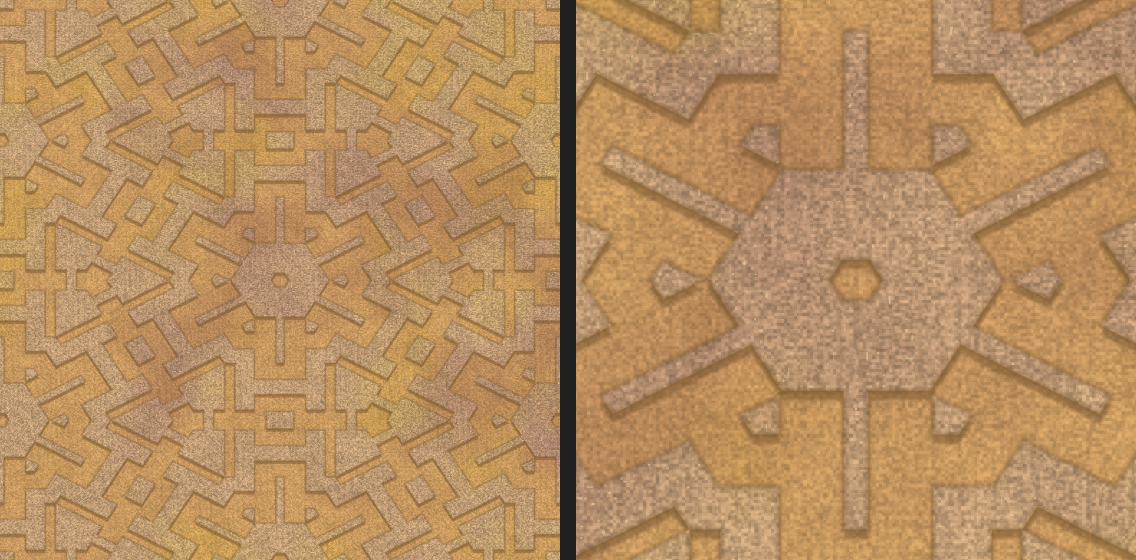
Left: the whole. Right: its middle third, enlarged.
Give the GLSL for this pattern, as a WebGL 2 fragment shader.

```glsl
#version 300 es
precision highp float;
uniform vec2 u_resolution;
out vec4 fragColor;

const float COS30 = 0.8660254;

float hash(vec2 p) {
    return fract(sin(dot(p, vec2(127.1, 311.7))) * 43758.5453);
}

float valueNoise(vec2 p) {
    vec2 i = floor(p), f = fract(p);
    f = f * f * (3.0 - 2.0 * f);
    return mix(mix(hash(i), hash(i + vec2(1, 0)), f.x),
               mix(hash(i + vec2(0, 1)), hash(i + vec2(1, 1)), f.x), f.y);
}

float fbm(vec2 p) {
    float sum = 0.0, amplitude = 0.5;
    for (int i = 0; i < 5; i++) {
        sum += amplitude * valueNoise(p);
        p = p * 2.03 + 17.3;
        amplitude *= 0.5;
    }
    return sum;
}

float box(vec2 p, vec2 low, vec2 high) {
    vec2 d = max(low - p, p - high);
    return max(d.x, d.y);
}

// Nearest centre of a hexagonal lattice with unit spacing
vec2 hexCell(vec2 p) {
    vec2 size = vec2(2.0 * COS30, 1.0);
    vec2 first = mod(p + 0.5 * size, size) - 0.5 * size;
    vec2 second = mod(p, size) - 0.5 * size;
    return dot(first, first) < dot(second, second) ? first : second;
}

// Sixfold mirror: x runs across the nearest spoke, y along it
vec2 foldSector(vec2 p) {
    p = abs(p);
    vec2 axis = vec2(COS30, 0.5);
    float along = dot(p, axis);
    return p.y > along ? p : vec2(abs(p.x * axis.y - p.y * axis.x), along);
}

// Signed distance to the recessed parts, negative inside
float recessField(vec2 p) {
    vec2 s = foldSector(hexCell(p));
    float e = 0.5 - s.y;
    vec2 m = vec2(s.x, e);

    // Star with six broad arms
    float recess = min(s.y - 0.245, box(s, vec2(-1.0), vec2(0.079, 0.354)));
    // Linking block, crossbar, triangle frame and central nub
    recess = min(recess, box(m, vec2(-1.0), vec2(0.079, 0.091)));
    recess = min(recess, box(m, vec2(-1.0), vec2(0.205, 0.036)));
    recess = min(recess, box(m, vec2(0.140, -1.0), vec2(0.171, 0.203)));
    recess = min(recess, box(m, vec2(0.237, -1.0), vec2(1.0, 0.036)));

    // Raised hexagon ring, spoke, kite and tile
    float raised = max(s.y - 0.132, 0.024 - s.y);
    raised = min(raised, box(s, vec2(-1.0, 0.1), vec2(0.0128, 0.297)));
    raised = min(raised, max(0.079 - s.x, s.y - 0.184));
    raised = min(raised, box(m, vec2(-1.0), vec2(0.043, 0.031)));
    return max(recess, -raised);
}

// Uneven staining across the whole surface
vec3 stain(vec3 color, vec2 uv) {
    float blotch = smoothstep(0.46, 0.74, fbm(uv * 5.0 + 3.7));
    float patina = smoothstep(0.46, 0.74, fbm(uv * 7.0 + 41.0));
    color *= mix(vec3(1.0), vec3(0.91, 0.87, 0.94), blotch);
    color *= mix(vec3(1.0), vec3(1.01, 1.03, 0.89), patina);
    return color * (0.94 + 0.13 * fbm(uv * 34.0));
}

void main() {
    vec2 uv = gl_FragCoord.xy / u_resolution;
    vec2 p = (uv - 0.5) * 2.0 * vec2(COS30, 1.0);
    float aa = 1.5 / min(u_resolution.x, u_resolution.y);

    float d = recessField(p);
    float above = recessField(p + vec2(0.0, 0.011));
    float recess = smoothstep(aa, -aa, d);

    vec3 paleStone = vec3(0.745, 0.604, 0.452);
    vec3 ochre = vec3(0.780, 0.598, 0.372);
    vec3 umber = vec3(0.46, 0.33, 0.18);
    vec3 glint = vec3(0.95, 0.87, 0.65);
    vec3 color = stain(mix(paleStone, ochre, recess), uv);

    // Fine grain, coarser and sparkling on the raised stone
    float grain = valueNoise(uv * 390.0) + 0.8 * hash(floor(uv * 512.0)) - 0.9;
    color *= 1.0 + grain * mix(0.25, 0.18, recess);
    float sparkle = smoothstep(0.86, 0.98, valueNoise(uv * 300.0 + 9.0));
    color = mix(color, glint, sparkle * mix(0.55, 0.12, recess));

    // Thin groove line and cast shadow under the upper edges
    float groove = exp(-pow(d / 0.0035, 2.0));
    float shadow = recess * smoothstep(-0.003, 0.003, above);
    color = mix(color, umber, 0.36 * groove);
    color = mix(color, umber, 0.50 * shadow);

    fragColor = vec4(clamp(color, 0.0, 1.0), 1.0);
}
```
